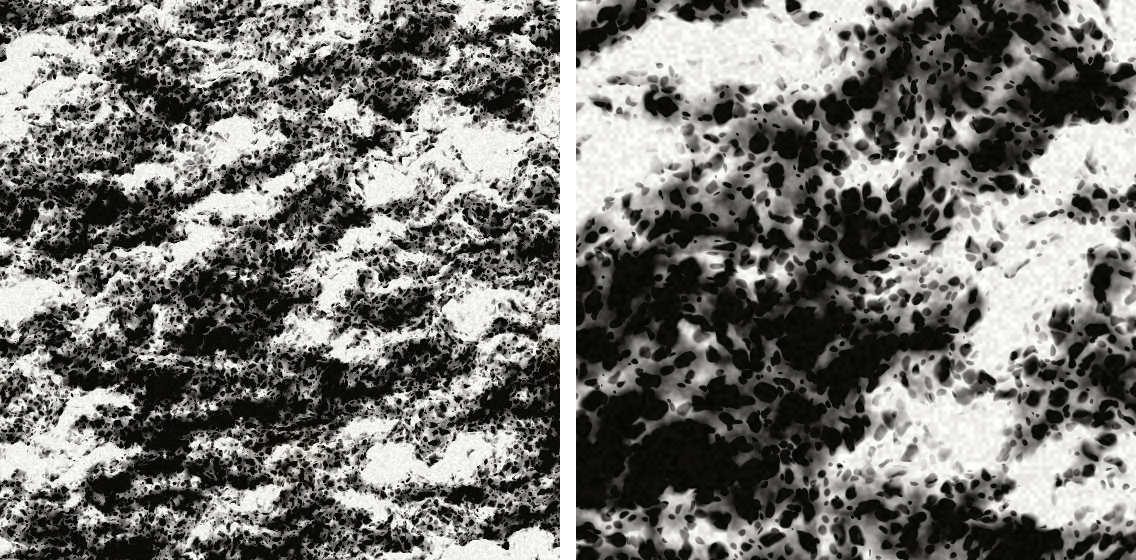
Left: the whole. Right: its middle third, enlarged.
Write a Shadertoy shader that draws this texture.

```glsl
vec2 hash2(vec2 p) {
    vec3 q = fract(p.xyx * vec3(0.1031, 0.1030, 0.0973));
    q += dot(q, q.yzx + 33.33);
    return fract((q.xx + q.yz) * q.zy);
}

float noise(vec2 p) {
    vec2 i = floor(p), f = fract(p);
    f = f * f * (3.0 - 2.0 * f);
    float low = mix(hash2(i).x, hash2(i + vec2(1, 0)).x, f.x);
    float high = mix(hash2(i + vec2(0, 1)).x, hash2(i + vec2(1, 1)).x, f.x);
    return mix(low, high, f.y);
}

// Fractal noise, centred on zero
float fbm(vec2 p) {
    float sum = -0.484, amp = 0.5;
    for (int i = 0; i < 5; i++) {
        sum += amp * noise(p);
        p = mat2(1.6, 1.2, -1.2, 1.6) * p + 17.3;
        amp *= 0.5;
    }
    return sum;
}

// Blended cells, each lit on its upper side and shaded below
float stones(vec2 p) {
    vec2 cell = floor(p);
    float shade = 0.0, total = 0.0001;
    for (int y = -1; y <= 1; y++)
    for (int x = -1; x <= 1; x++) {
        vec2 id = cell + vec2(x, y);
        vec2 rnd = hash2(id);
        vec2 r = p - id - rnd;
        float weight = exp(-28.0 * dot(r, r));
        float tint = hash2(id + 71.0).x - 0.5;
        shade += weight * (dot(r, vec2(-0.3, 0.95)) + 0.55 * tint);
        total += weight;
    }
    return shade / total;
}

// Scattered round holes of varied radius
float pits(vec2 p) {
    vec2 cell = floor(p);
    float hole = 0.0;
    for (int y = -1; y <= 1; y++)
    for (int x = -1; x <= 1; x++) {
        vec2 id = cell + vec2(x, y);
        float radius = 0.12 + 0.36 * hash2(id + 43.0).x;
        float d = length(p - id - hash2(id));
        hole = max(hole, 1.0 - smoothstep(radius * 0.55, radius * 1.15, d));
    }
    return hole;
}

void mainImage(out vec4 fragColor, in vec2 fragCoord) {
    vec2 uv = fragCoord / iResolution.y;

    // Ragged outlines
    vec2 warp = vec2(fbm(uv * 16.0), fbm(uv * 16.0 + 31.7));
    vec2 p = uv + 0.1 * warp;

    // Ledges and hollows
    float tone = 0.67 + 0.8 * stones(p * vec2(9.0, 14.0));
    tone += 0.5 * stones(p * vec2(23.0, 32.0) + 9.0);
    tone += 1.7 * fbm(p * vec2(7.0, 11.0) + 5.0);

    // Porous surface, smoother on the bright ledges
    float porous = 1.0 - 0.75 * smoothstep(0.75, 1.15, tone);
    vec2 q = uv + 0.025 * warp + 0.004 * noise(uv * 150.0);
    float holes = 0.65 * pits(q * 68.0) + 0.45 * pits(q * 125.0 + 20.0);
    vec2 fine = uv * 38.0;
    float relief = fbm(fine) - fbm(fine + vec2(-0.2, 0.5));
    tone += porous * (1.6 * relief - holes);

    // Contrast, film grain and a warm tint
    tone = clamp(tone, 0.045, 0.95);
    float grain = noise(uv * 420.0) - 0.5;
    tone += grain * mix(0.04, 0.13, tone);
    float rust = smoothstep(0.12, 0.3, fbm(uv * 6.0 + 80.0));
    float midtone = tone * (1.0 - tone);
    vec3 color = vec3(tone) - vec3(0.0, 0.003, 0.016);
    color -= midtone * (0.05 + 0.25 * rust) * vec3(0.0, 0.3, 0.8);
    fragColor = vec4(clamp(color, 0.0, 1.0), 1.0);
}
```
